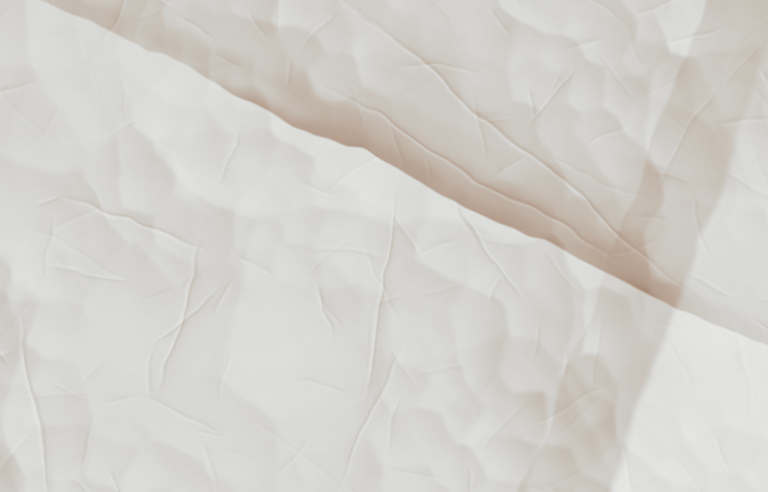
Write a WebGL 1 fragment shader that draws this texture.

```glsl
precision highp float;
// Crumpled pale paper: a long diagonal fold and a steep cross fold shade the sheet.
// Soft Voronoi facets give the dents, scattered line segments give the fine creases,
// and the summed brightness is mapped through a warm grey ramp.
uniform vec2 u_resolution;

const vec3 DEEP  = vec3(0.60, 0.48, 0.40);
const vec3 BROWN = vec3(0.72, 0.64, 0.58);
const vec3 SAND  = vec3(0.78, 0.75, 0.71);
const vec3 STONE = vec3(0.81, 0.80, 0.78);
const vec3 PAPER = vec3(0.85, 0.85, 0.84);
const float BASE_TONE = 0.843;
const float FOLD_TOP = 1.04;
const float FOLD_SLOPE = 0.48;
const float FOLD_DEPTH = 0.19;
const float FACET_DEPTH = 0.055;
const float CREASE_DEPTH = 0.055;
const float CREASE_WIDTH = 0.0042;
const float GRAIN = 0.012;
const vec2 LIGHT = vec2(0.75, 0.55);

float hash(vec2 p) {
  vec3 q = fract(vec3(p.xyx) * 0.1031);
  q += dot(q, q.yzx + 33.33);
  return fract((q.x + q.y) * q.z);
}

vec2 hash2(vec2 p) { return vec2(hash(p), hash(p + 57.3)); }

float noise(vec2 p) {
  vec2 i = floor(p), f = fract(p);
  f = f * f * (3.0 - 2.0 * f);
  return mix(mix(hash(i), hash(i + vec2(1, 0)), f.x),
             mix(hash(i + vec2(0, 1)), hash(i + vec2(1, 1)), f.x), f.y);
}

float fbm(vec2 p) {
  float sum = 0.0, amp = 0.5;
  for (int i = 0; i < 4; i++) {
    sum += amp * noise(p);
    p = mat2(1.6, 1.2, -1.2, 1.6) * p + 7.1;
    amp *= 0.5;
  }
  return sum;
}

// Slope of the nearest dent: ramps inside a cell and jumps at its border.
float facets(vec2 p, float scale) {
  vec2 q = p * scale, cell = floor(q);
  float sum = 0.0, total = 1e-20;
  for (int y = -1; y <= 1; y++)
    for (int x = -1; x <= 1; x++) {
      vec2 id = cell + vec2(x, y);
      vec2 r = id + hash2(id + scale * 3.0) - q;
      float weight = exp(-dot(r, r) * 150.0 / scale);
      sum += weight * (dot(r, LIGHT) + 0.5 * (hash(id + 19.7) - 0.5));
      total += weight;
    }
  return sum / total;
}

// Lit lip on one side of a segment, dark lip and soft shade on the other.
float crease(vec2 p, vec2 a, vec2 b) {
  float len = length(b - a);
  vec2 dir = (b - a) / len, r = p - a;
  float along = dot(r, dir) / len;
  float x = dot(r, vec2(-dir.y, dir.x)) / CREASE_WIDTH;
  float fade = smoothstep(0.0, 0.3, along) * (1.0 - smoothstep(0.7, 1.0, along));
  float shade = smoothstep(-1.0, 1.0, x) * exp(-abs(x) * 0.2);
  return -fade * (1.5 * x * exp(-x * x) + 0.5 * shade);
}

float scatteredCreases(vec2 p, float scale) {
  vec2 cell = floor(p * scale);
  float sum = 0.0;
  for (int y = -1; y <= 1; y++)
    for (int x = -1; x <= 1; x++) {
      vec2 id = cell + vec2(x, y);
      vec2 mid = (id + hash2(id + scale)) / scale;
      float angle = 6.2832 * hash(id + 31.7);
      vec2 reach = vec2(cos(angle), sin(angle)) * (0.3 + 0.5 * hash(id + 83.1)) / scale;
      sum += crease(p, mid - reach, mid + reach) * hash(id + 11.9);
    }
  return sum;
}

vec3 paperRamp(float tone) {
  vec3 c = mix(DEEP, BROWN, smoothstep(0.50, 0.65, tone));
  c = mix(c, SAND, clamp((tone - 0.65) / 0.10, 0.0, 1.0));
  c = mix(c, STONE, clamp((tone - 0.75) / 0.05, 0.0, 1.0));
  c = mix(c, PAPER, clamp((tone - 0.80) / 0.048, 0.0, 1.0));
  return c + 0.75 * max(tone - 0.848, 0.0);
}

void main() {
  vec2 p = gl_FragCoord.xy / u_resolution.y;
  vec2 wobble = vec2(noise(p * 8.0), noise(p * 8.0 + 40.0)) - 0.5;
  vec2 fine = vec2(noise(p * 27.0 + 9.0), noise(p * 27.0 + 70.0)) - 0.5;
  vec2 w = p + 0.022 * wobble + 0.009 * fine;

  // Diagonal fold: hard lower edge, streaked shadow fading upward.
  float fold = 0.9 * (w.y - FOLD_TOP + FOLD_SLOPE * w.x);
  float above = smoothstep(-0.003, 0.004, fold);
  float reach = smoothstep(0.2, 0.85, p.x) * (1.0 - smoothstep(1.24, 1.42, p.x));
  float streak = noise(vec2(p.x * 5.0 - p.y * 2.0, fold * 32.0));
  float tone = BASE_TONE - above * (0.018 + 0.03 * exp(-max(fold, 0.0) / 0.2));
  tone -= above * exp(-max(fold, 0.0) / 0.055) * (0.05 + FOLD_DEPTH * reach) * (0.4 + 0.8 * streak);
  tone += (1.0 - above) * 0.018 * exp(min(fold, 0.0) / 0.05);

  // Steep cross fold: shaded strip with a brighter panel on its right.
  float stripLeft = smoothstep(-0.005, 0.006, w.x - 1.057 - 0.38 * w.y);
  float stripRight = smoothstep(-0.012, 0.012, w.x - 1.245 - 0.35 * w.y);
  tone -= 0.042 * stripLeft * (1.0 - stripRight) * (0.5 + noise(p * 6.0));
  tone += 0.045 * stripRight * (1.0 - smoothstep(0.5, 0.85, p.y));
  vec2 toPatch = (p - vec2(1.14, 0.2)) / vec2(0.2, 0.17);
  float patchShade = exp(-dot(toPatch, toPatch));
  tone -= 0.035 * patchShade;
  tone -= 0.025 * (1.0 - smoothstep(0.0, 0.25, p.x)) * noise(p * 4.0 + 3.0);

  // Facets at three sizes, each fading in and out over the sheet.
  float rough = 0.65 + 0.4 * above + 0.9 * patchShade;
  float scale = 3.6;
  for (int i = 0; i < 3; i++) {
    float presence = smoothstep(0.25, 0.8, noise(p * 3.5 + scale * 5.0));
    tone += FACET_DEPTH * rough * presence * facets(w + 0.3 * scale, scale);
    scale *= 1.9;
  }

  // Fine scattered creases and the long ones crossing the sheet.
  float lines = 0.8 * scatteredCreases(w, 4.5) + 0.6 * scatteredCreases(w + 5.0, 9.0);
  lines += crease(w, vec2(0.81, 0.64), vec2(0.74, 0.16));
  lines += crease(w, vec2(0.10, 0.61), vec2(0.45, 0.49));
  lines += crease(w, vec2(0.42, 0.54), vec2(0.32, 0.18));
  lines += crease(w, vec2(0.04, 0.40), vec2(0.11, -0.05));
  lines += 1.2 * crease(w, vec2(0.66, 1.04), vec2(1.46, 0.36));
  lines += 1.3 * crease(w, vec2(0.62, 0.85), vec2(1.32, 0.44));
  tone += CREASE_DEPTH * lines;

  // Cloudy mottling and paper grain.
  tone += 0.04 * (fbm(p * 7.0) - 0.47) + GRAIN * (fbm(p * 110.0) - 0.47);
  gl_FragColor = vec4(paperRamp(tone), 1.0);
}
```
